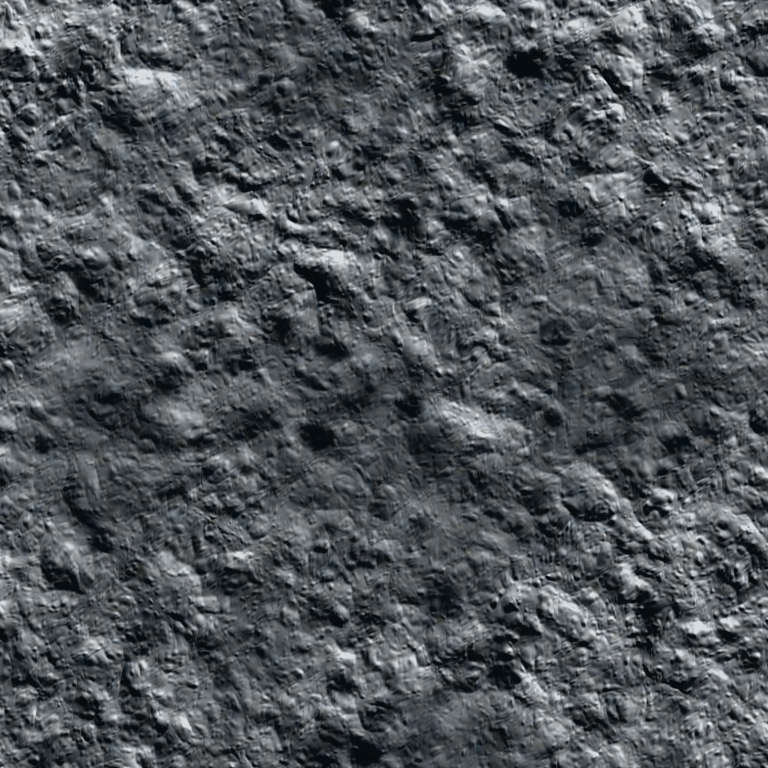
This texture is drawn by a WebGL 2 fragment shader. Its source:

```glsl
#version 300 es
precision highp float;

uniform vec2 u_resolution;
out vec4 fragColor;

vec3 hash3(vec2 cell) {
    vec3 q = fract(cell.xyx * vec3(0.1031, 0.1030, 0.0973));
    q += dot(q, q.yxz + 33.33);
    return fract((q.xxy + q.yzz) * q.zyx);
}

// Cellular noise: smooth bumps of random sign, one per jittered cell.
float bumpNoise(vec2 p) {
    vec2 cell = floor(p);
    float sum = 0.0;
    for (int y = -1; y <= 1; y++) {
        for (int x = -1; x <= 1; x++) {
            vec2 neighbour = cell + vec2(x, y);
            vec3 rnd = hash3(neighbour);
            vec2 offset = p - neighbour - rnd.xy;
            float k = max(1.0 - dot(offset, offset), 0.0);
            sum += (2.0 * rnd.z - 1.0) * k * k * k;
        }
    }
    return sum;
}

// Layered sines bend the grain so that edges turn ragged.
vec2 warp(vec2 p, float amount) {
    vec2 bend = sin(p.yx * 37.0 + 2.0 * sin(p * 23.0))
              + 0.5 * sin(p.yx * 91.0 + 3.0 * sin(p * 53.0 + 1.7));
    return p + amount * bend;
}

// Octaves of rounded lumps with creased valleys between them.
float rockHeight(vec2 p, float frequency, float gain) {
    mat2 turn = mat2(0.8, 0.6, -0.6, 0.8);
    float amplitude = 0.6 / frequency;
    float height = 0.0;
    vec2 q = p * frequency;
    for (int i = 0; i < 5; i++) {
        float n = bumpNoise(q + 40.0);
        height += amplitude * (0.9 * abs(n) + 0.45 * n);
        q = turn * q * 2.0 + 17.3;
        amplitude *= gain;
    }
    return height;
}

// Slope towards the light, positive on lit faces.
float litSlope(vec2 p, vec2 lightDir, float stepSize) {
    vec2 d = lightDir * stepSize;
    float behind = rockHeight(p - d, 12.0, 0.55);
    float ahead = rockHeight(p + d, 12.0, 0.55);
    return (behind - ahead) / (2.0 * stepSize);
}

float softFloor(float value, float low) {
    float x = value - low;
    return low + 0.5 * (x + sqrt(x * x + 0.002));
}

void main() {
    vec2 uv = gl_FragCoord.xy / min(u_resolution.x, u_resolution.y);
    vec2 p = warp(uv, 0.003);

    // Broad patches: smoother and rougher areas of the face
    float patches = bumpNoise(p * 5.0 + 9.0);
    float roughness = mix(0.6, 1.2, smoothstep(-0.6, 0.4, patches));

    // Relief lit from the upper right
    float slope = litSlope(p, normalize(vec2(0.45, 0.9)), 0.002);
    float tone = 0.335 + 0.15 * roughness * slope;

    // Raised lumps are paler, deep pits are nearly black
    tone += 0.15 * bumpNoise(p * 27.0 + 71.0) + 0.08 * patches;
    float pit = bumpNoise(p * vec2(19.0, 25.0) + 130.0);
    tone -= 0.24 * smoothstep(0.5, 0.9, pit);
    tone = min(softFloor(tone, 0.04), 0.86);

    // Cool grey with a faint mineral tint
    float tint = 0.012 * bumpNoise(p * 80.0 + 211.0);
    vec3 colour = tone + vec3(-0.018 - tint, 0.002, 0.018 + tint);
    fragColor = vec4(clamp(colour, 0.0, 1.0), 1.0);
}
```
